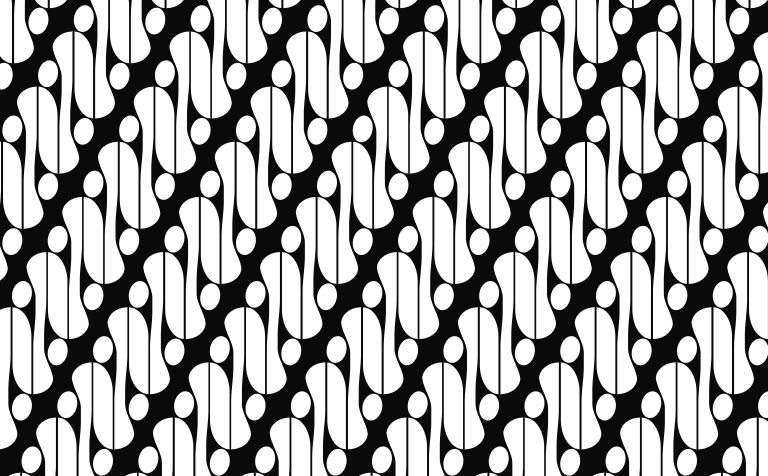
This pattern is drawn by a WebGL 1 fragment shader. Its source:

```glsl
precision highp float;

// Slanted black and white batik-like repeat: waisted leaves, domed petals and oval beads.
// Each motif is a distance function with half-turn symmetry on a sheared lattice;
// the coverages of nearby cells are summed so that the thin black seams stay crisp.

uniform vec2 u_resolution;

// Design units: y points down from the top edge.
const float DESIGN_WIDTH = 1152.0;
const vec2 LATTICE_ORIGIN = vec2(463.7, 402.0);
const float COLUMN_STEP = 175.2;
const vec2 ROW_STEP = vec2(-53.6, 82.73);

const vec3 INK = vec3(0.04);
const vec3 PAPER = vec3(1.0);

float hash(vec2 cell) {
  vec3 h = fract(cell.xyx * vec3(0.1031, 0.1030, 0.0973));
  h += dot(h, h.yzx + 33.33);
  return fract((h.x + h.y) * h.z);
}

// Approximate signed distance to an axis-aligned ellipse.
float ellipse(vec2 p, vec2 radii) {
  float level = length(p / radii);
  float slope = length(p / (radii * radii));
  return (level - 1.0) * max(level, 0.01) / max(slope, 0.01 / radii.y);
}

// Ellipse whose lower half runs straight down.
float dome(vec2 p, vec2 radii) {
  return ellipse(vec2(p.x, min(p.y, 0.0)), radii);
}

// Upright strip with one rounded shoulder at each end.
float petal(vec2 p, float halfWidth) {
  vec2 radii = vec2(2.0 * halfWidth, 44.0);
  vec2 shoulder = vec2(-halfWidth, -21.0);
  float ends = max(dome(p - shoulder, radii), dome(-p - shoulder, radii));
  return max(abs(p.x) - halfWidth, ends);
}

// Left edge of the leaf: wide lobe, narrow waist, then a straight seam.
float leafEdge(float y) {
  float waist = mix(-20.0, -6.4, smoothstep(-86.0, -38.0, y));
  return mix(waist, -9.8, smoothstep(-18.0, 36.0, y));
}

// Half of the leaf outline; the other half is its half-turn.
float leafSide(vec2 p) {
  float cap = dome(p - vec2(10.0, -82.0), vec2(30.0, 24.5));
  return max(leafEdge(p.y) - p.x, cap);
}

float leaf(vec2 p) {
  return max(leafSide(p), leafSide(-p));
}

// Oval leaning to the right.
float bead(vec2 p, float tilt) {
  float c = cos(tilt);
  float s = sin(tilt);
  return ellipse(vec2(c * p.x + s * p.y, c * p.y - s * p.x), vec2(14.7, 20.2));
}

float coverage(float dist, float pixel) {
  return clamp(0.5 - dist / pixel, 0.0, 1.0);
}

// White area of all parts belonging to one lattice cell.
float motif(vec2 p, vec2 cell, float pixel) {
  float variation = hash(cell + 50.0);
  float halfWidth = 13.9 + 0.8 * variation * variation;
  vec2 beadOffset = vec2(26.8, 43.2);
  float area = coverage(leaf(p), pixel);
  area += coverage(petal(p + 0.5 * ROW_STEP, halfWidth), pixel);
  area += coverage(bead(p + beadOffset, 0.2), pixel);
  area += coverage(bead(p - beadOffset, 0.2), pixel);
  return area;
}

void main() {
  float pixel = DESIGN_WIDTH / u_resolution.x;
  vec2 p = vec2(gl_FragCoord.x, u_resolution.y - gl_FragCoord.y) * pixel;
  p -= LATTICE_ORIGIN;

  // The motif spans three rows; one column per row is always enough.
  float nearestRow = floor(p.y / ROW_STEP.y + 0.5);
  float white = 0.0;
  for (int i = -1; i <= 1; i++) {
    float row = nearestRow + float(i);
    vec2 local = p - row * ROW_STEP;
    float column = floor(local.x / COLUMN_STEP + 0.5);
    local.x -= column * COLUMN_STEP;
    white += motif(local, vec2(column, row), pixel);
  }

  gl_FragColor = vec4(mix(INK, PAPER, clamp(white, 0.0, 1.0)), 1.0);
}
```
